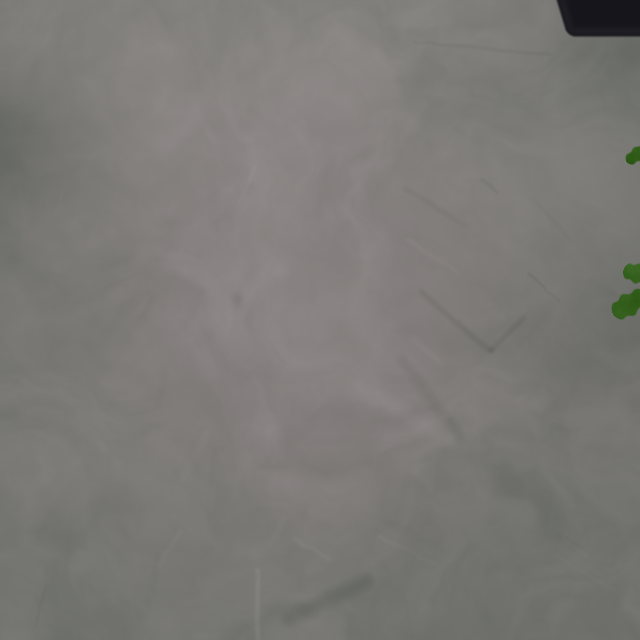
Reproduce this texture procedurally as a WebGL 1 fragment shader.

```glsl
precision highp float;
// A worn concrete floor in soft light: layered warped noise for the mottling,
// broad pools of light and shade, faint hashed scratches and trowel marks,
// with a dark planter and a few green leaf tips at the right-hand border.

uniform vec2 u_resolution;

float hash(vec2 p) {
  return fract(sin(dot(p, vec2(127.1, 311.7))) * 43758.5453);
}

float noise(vec2 p) {
  vec2 i = floor(p), f = fract(p);
  f = f * f * (3.0 - 2.0 * f);
  return mix(mix(hash(i), hash(i + vec2(1, 0)), f.x),
             mix(hash(i + vec2(0, 1)), hash(i + vec2(1, 1)), f.x), f.y);
}

float fbm(vec2 p) {
  float sum = 0.0, amp = 0.5;
  for (int i = 0; i < 5; i++) {
    sum += amp * noise(p);
    p = mat2(1.6, 1.2, -1.2, 1.6) * p + 7.3;
    amp *= 0.5;
  }
  return sum / 0.97;
}

// Soft round pool, 1 at its centre
float pool(vec2 p, vec2 centre, vec2 size) {
  vec2 d = (p - centre) / size;
  return exp(-dot(d, d));
}

// Soft line from a to b
float stroke(vec2 p, vec2 a, vec2 b, float width) {
  vec2 ab = b - a;
  float t = clamp(dot(p - a, ab) / dot(ab, ab), 0.0, 1.0);
  return 1.0 - smoothstep(0.0, width, length(p - a - ab * t));
}

// Pointed leaf along an axis, with a toothed rim
float leaf(vec2 p, vec2 tip, float angle, float len, float halfWidth) {
  vec2 d = p - tip;
  float c = cos(angle), s = sin(angle);
  d = vec2(c * d.x + s * d.y, c * d.y - s * d.x);
  float t = clamp(d.x / len, 0.0, 1.0);
  float rim = halfWidth * sin(3.14 * sqrt(t)) * (0.88 + 0.12 * sin(t * 28.0));
  return smoothstep(-0.002, 0.002, rim - abs(d.y)) * step(0.0, d.x);
}

// Faint scattered scratches: positive is pale, negative is dark
float scratches(vec2 p) {
  float sum = 0.0;
  for (int i = 0; i < 26; i++) {
    float k = float(i);
    vec2 start = vec2(hash(vec2(k, 1.0)), hash(vec2(k, 2.0)) * 0.75);
    float angle = start.x < 0.45 ? 1.0 + 0.9 * hash(vec2(k, 3.0))
                                 : -0.9 + 0.5 * hash(vec2(k, 3.0));
    vec2 end = start + (0.03 + 0.09 * hash(vec2(k, 4.0))) * vec2(cos(angle), sin(angle));
    float shade = hash(vec2(k, 5.0)) - 0.55;
    sum += shade * stroke(p, start, end, 0.004 + 0.008 * hash(vec2(k, 6.0)));
  }
  return sum * (0.3 + 0.9 * noise(p * 30.0));
}

void main() {
  vec2 p = gl_FragCoord.xy / u_resolution;

  // Mottling, smeared by a slow warp
  vec2 warp = vec2(fbm(p * 4.0 + 3.0), fbm(p * 4.0 + 19.0)) - 0.5;
  float clouds = fbm(p * vec2(4.0, 5.0) + warp * 2.0) - 0.5;
  float blotches = fbm(p * vec2(11.0, 15.0) + warp * 6.0 + 40.0) - 0.5;
  float grain = fbm(p * 45.0 + warp * 5.0) - 0.5;

  // Broad light and shade
  float light = 0.12 + 0.74 * pool(p, vec2(0.44, 0.58), vec2(0.48, 0.42));
  light += 0.5 * pool(p, vec2(0.42, 1.05), vec2(0.5, 0.26));
  light += 0.22 * pool(p, vec2(0.9, 0.74), vec2(0.16, 0.14));
  light += 0.16 * pool(p, vec2(0.1, 0.1), vec2(0.4, 0.3));
  light -= 0.65 * pool(p, vec2(-0.03, 0.77), vec2(0.14, 0.12));
  light -= 0.3 * pool(p, vec2(0.98, 0.46), vec2(0.16, 0.13));
  light -= 0.4 * pool(p, vec2(0.96, 0.92), vec2(0.1, 0.05));
  light += clouds * 0.7 + blotches * 0.5 + grain * 0.18;

  // Scratches, joints and stains
  vec2 w = p + (warp + grain * 0.3) * 0.015;
  light += 0.45 * scratches(w);
  light -= 0.3 * stroke(w, vec2(0.66, 0.545), vec2(0.765, 0.455), 0.009);
  light -= 0.3 * stroke(w, vec2(0.765, 0.455), vec2(0.815, 0.505), 0.008);
  light -= 0.25 * stroke(w, vec2(0.63, 0.44), vec2(0.715, 0.315), 0.018);
  light += 0.2 * stroke(w, vec2(0.56, 0.4), vec2(0.7, 0.31), 0.025);
  light -= 0.4 * stroke(w, vec2(0.45, 0.035), vec2(0.57, 0.09), 0.022);
  light -= 0.4 * pool(w, vec2(0.37, 0.533), vec2(0.01, 0.014));
  light -= 0.2 * stroke(w, vec2(0.65, 0.935), vec2(0.86, 0.915), 0.006);
  light += 0.3 * stroke(w, vec2(0.4, 0.0), vec2(0.4, 0.11), 0.007);

  // Cool green-grey in shade, pinkish grey where lit
  vec3 color = mix(vec3(0.428, 0.427, 0.412), vec3(0.54, 0.523, 0.517), light);
  float blush = pool(p, vec2(0.47, 0.5), vec2(0.36, 0.3));
  color += vec3(0.006, -0.006, 0.001) * (blush * 1.3 - 0.5 + clouds);

  // Planter with slanted side and rounded lower corner
  vec2 q = vec2(0.887 - p.x - (p.y - 0.943) * 0.3, 0.943 - p.y) + 0.012;
  float planter = length(max(q, 0.0)) + min(max(q.x, q.y), 0.0) - 0.012;
  vec3 plastic = vec3(0.085, 0.083, 0.105) + 0.03 * smoothstep(0.012, 0.0, abs(planter + 0.008));
  color = mix(color, plastic, 1.0 - smoothstep(-0.003, 0.003, planter));

  // Leaf tips
  float leaves = leaf(p, vec2(0.979, 0.747), 0.6, 0.08, 0.012);
  leaves = max(leaves, leaf(p, vec2(0.974, 0.578), -0.25, 0.08, 0.016));
  leaves = max(leaves, leaf(p, vec2(0.958, 0.509), 0.55, 0.1, 0.019));
  color = mix(color, vec3(0.2, 0.37, 0.11) + 0.12 * grain, leaves);

  gl_FragColor = vec4(color, 1.0);
}
```
